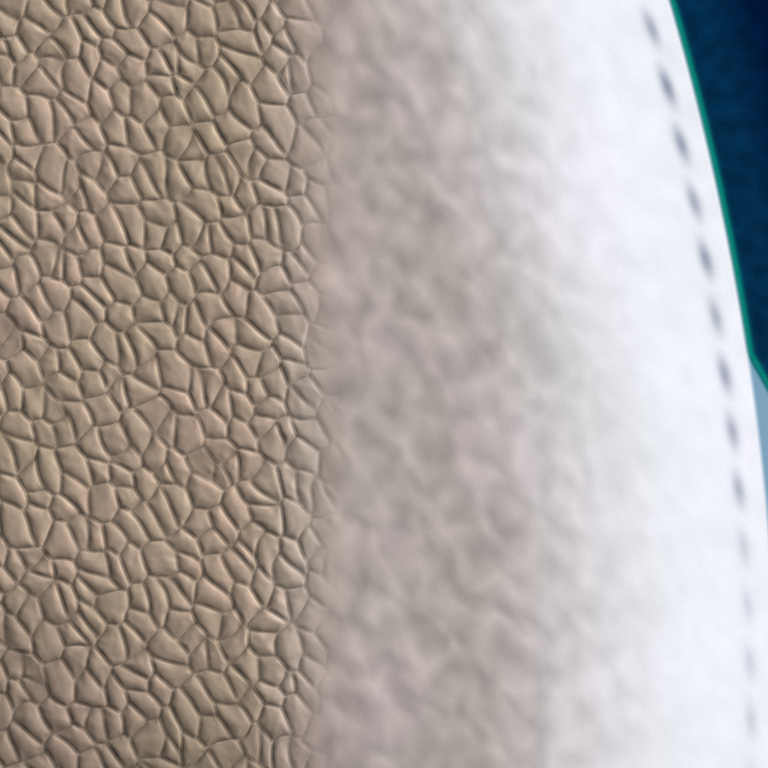
Write a three.js fragment shader that draws this texture.

```glsl
varying vec2 vUv;

const vec3 TAN = vec3(0.60, 0.53, 0.465);
const vec3 MAUVE = vec3(0.685, 0.645, 0.63);
const vec3 GLARE = vec3(0.94, 0.95, 0.98);
const vec3 THREAD = vec3(0.52, 0.55, 0.63);
const vec3 NAVY = vec3(0.015, 0.17, 0.29);
const vec3 NIGHT = vec3(0.0, 0.07, 0.2);
const vec3 TEAL = vec3(0.04, 0.5, 0.45);
const vec3 HAZE = vec3(0.5, 0.64, 0.74);

const vec2 GRAIN_AXIS = vec2(0.5, -0.866);
const vec2 GRAIN_DENSITY = vec2(36.0, 25.0);
const vec2 LIGHT_STEP = vec2(0.0026, 0.0018);
const float RELIEF = 0.62;
const float CREASE_SHADE = 0.2;
const float SOFT_CONTRAST = 0.2;
const float FOCUS_START = 0.36;
const float FOCUS_END = 0.45;
const float STITCH_PITCH = 0.075;
const float STITCH_INSET = 0.034;
const float EDGE_BLUR = 0.004;

vec2 hash2(vec2 p) {
  vec3 h = fract(vec3(p.xyx) * vec3(0.1031, 0.1030, 0.0973));
  h += dot(h, h.yzx + 33.33);
  return fract((h.xx + h.yz) * h.zy);
}

float gradientDot(vec2 cell, vec2 offset) {
  float angle = 6.2832 * hash2(cell).x;
  return dot(vec2(cos(angle), sin(angle)), offset);
}

float gradientNoise(vec2 p) {
  vec2 i = floor(p), f = fract(p);
  vec2 u = f * f * f * (f * (f * 6.0 - 15.0) + 10.0);
  vec2 e = vec2(1.0, 0.0);
  float low = mix(gradientDot(i, f), gradientDot(i + e, f - e), u.x);
  float high = mix(gradientDot(i + e.yx, f - e.yx), gradientDot(i + 1.0, f - 1.0), u.x);
  return mix(low, high, u.y);
}

// Stretched, gently warped space in which the pebbles are round
vec2 grainSpace(vec2 uv) {
  vec2 across = vec2(-GRAIN_AXIS.y, GRAIN_AXIS.x);
  vec2 q = vec2(dot(uv, across), dot(uv, GRAIN_AXIS)) * GRAIN_DENSITY + 60.0;
  return q + 0.45 * vec2(gradientNoise(q * 0.6), gradientNoise(q * 0.6 + 17.0));
}

// Pillow-shaped pebbles divided by narrow creases
float pebbleHeight(vec2 uv) {
  vec2 q = grainSpace(uv);
  vec2 cell = floor(q), f = fract(q);
  float nearest = 8.0, second = 8.0;
  for (int y = -1; y <= 1; y++) {
    for (int x = -1; x <= 1; x++) {
      vec2 o = vec2(float(x), float(y));
      float d = length(o + 0.05 + 0.9 * hash2(cell + o) - f);
      second = min(second, max(nearest, d));
      nearest = min(nearest, d);
    }
  }
  float pillow = 1.0 - exp(-3.0 * (second - nearest));
  return pillow + 0.3 * gradientNoise(q * 1.4) + 0.1 * gradientNoise(q * 3.5);
}

// Leather border as x for a given height
float borderX(float y) {
  float d = 1.0 - y;
  return 0.872 + 0.29 * d - 0.15 * d * d;
}

vec3 leather(vec2 uv, float side) {
  float wander = gradientNoise(uv * 6.0);
  float glare = smoothstep(-0.42, -0.09, side + 0.02 * wander);
  vec3 color = mix(TAN, MAUVE, smoothstep(0.3, 0.5, uv.x));
  color = mix(color, GLARE, glare);
  color *= 1.0 - 0.16 * smoothstep(0.4, 0.0, uv.y + 0.5 * uv.x);
  color += wander * vec3(0.03, 0.015, 0.03);

  // Crisp relief on the left, defocused mottling on the right
  float sharpness = 1.0 - smoothstep(FOCUS_START, FOCUS_END, uv.x + 0.03 * wander);
  float lit = pebbleHeight(uv - LIGHT_STEP) - pebbleHeight(uv + LIGHT_STEP);
  float crease = 1.0 - clamp(pebbleHeight(uv), 0.0, 1.0);
  float crisp = RELIEF * lit - CREASE_SHADE * (crease - 0.3);
  vec2 q = grainSpace(uv);
  float soft = gradientNoise(q * 0.9 + 9.0) + 0.35 * gradientNoise(q * 1.6);
  soft *= SOFT_CONTRAST * (1.0 - 0.85 * glare);
  color *= 1.0 + mix(soft, crisp, sharpness);

  // Blurred seam following the border
  float along = (1.0 - uv.y) / STITCH_PITCH;
  float step01 = fract(along) - 0.5;
  vec2 r = vec2((side + STITCH_INSET - 0.006 * step01) / 0.008, step01 / 0.3);
  float stitch = exp(-dot(r, r)) * mix(0.5, 0.9, hash2(vec2(floor(along), 3.0)).x);
  stitch *= mix(0.3, 1.0, smoothstep(0.1, 0.65, uv.y));
  return mix(color, THREAD, stitch);
}

vec3 background(vec2 uv, float side) {
  float corner = (uv.y - 0.538 + 1.75 * (uv.x - 0.974)) / 2.016;
  vec3 dark = mix(NAVY, NIGHT, smoothstep(0.04, 0.13, side));
  dark *= 1.0 + 0.25 * gradientNoise(uv * 45.0);
  vec3 color = mix(HAZE, dark, smoothstep(-EDGE_BLUR, EDGE_BLUR, corner));
  float rim = (min(side, corner) - 0.004) / 0.005;
  return mix(color, TEAL, exp(-rim * rim));
}

void main() {
  float side = vUv.x - borderX(vUv.y);
  float outside = smoothstep(-EDGE_BLUR, EDGE_BLUR, side);
  vec3 color = mix(leather(vUv, side), background(vUv, side), outside);
  color += 0.012 * gradientNoise(vUv * 220.0);
  gl_FragColor = vec4(clamp(color, 0.0, 1.0), 1.0);
}
```
